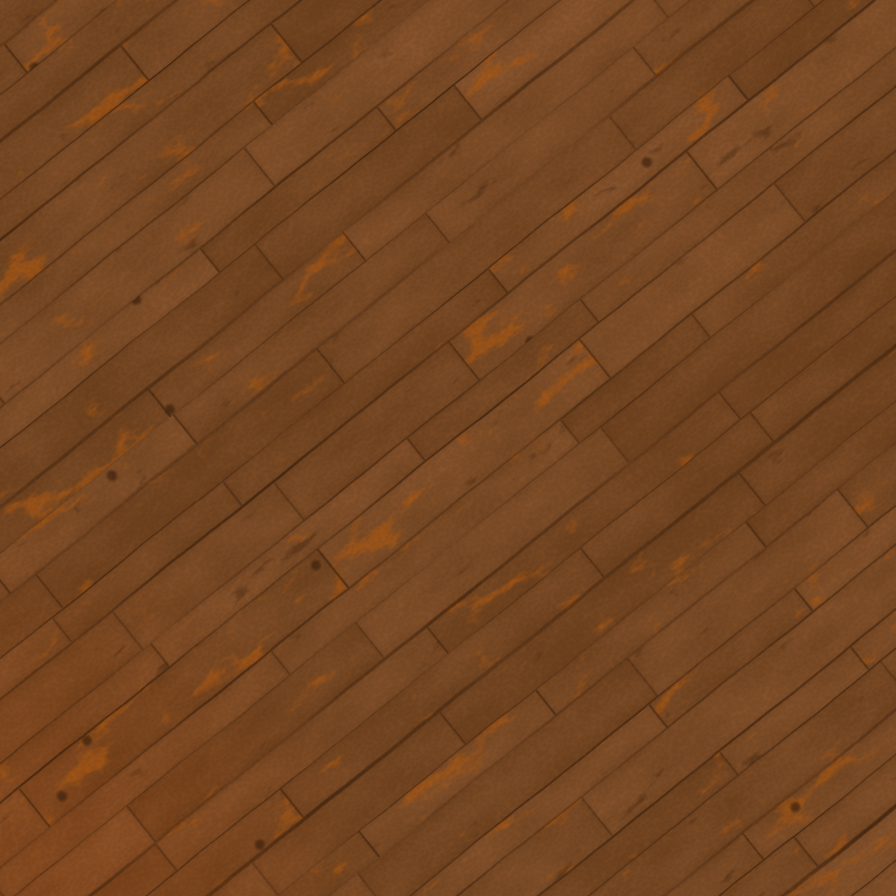
Reproduce this texture procedurally as a WebGL 2 fragment shader.

```glsl
#version 300 es
precision highp float;

#define ANGLE 0.675
#define BOARD_WIDTH 0.0445
#define BOARD_LENGTH 0.34
#define JOINT_JITTER 0.65
#define SEAM_WIDTH 0.0011
#define SEAM_DEPTH 0.62
#define RUST_LEVEL 0.60
#define SMUDGE_LEVEL 0.66
#define GRAIN 0.045

uniform vec2 u_resolution;
out vec4 fragColor;

const vec3 DARK_WOOD = vec3(0.425, 0.252, 0.115);
const vec3 LIGHT_WOOD = vec3(0.520, 0.322, 0.172);
const vec3 RUST = vec3(0.640, 0.335, 0.080);
const vec3 SOOT = vec3(0.240, 0.130, 0.050);

float hash(vec2 p) {
  vec3 q = fract(p.xyx * vec3(0.1031, 0.1030, 0.0973));
  q += dot(q, q.yzx + 33.33);
  return fract((q.x + q.y) * q.z);
}

// Distance to the nearest scattered point
float cellular(vec2 p) {
  vec2 cell = floor(p), f = p - cell;
  float nearest = 2.0;
  for (int y = -1; y <= 1; y++)
    for (int x = -1; x <= 1; x++) {
      vec2 o = vec2(x, y), c = cell + o;
      vec2 d = o + vec2(hash(c), hash(c + 57.3)) - f;
      nearest = min(nearest, dot(d, d));
    }
  return sqrt(nearest);
}

float mottling(vec2 p) {
  float sum = 0.0, weight = 0.5;
  for (int i = 0; i < 4; i++) {
    sum += weight * cellular(p);
    p = mat2(1.6, 1.2, -1.2, 1.6) * p + 7.7;
    weight *= 0.5;
  }
  return sum / 0.9375;
}

float waves(vec2 p) {
  return (sin(p.x + 1.7 * sin(p.y)) + 0.6 * sin(2.3 * p.y - 1.4 * p.x + 1.0)
    + 0.4 * sin(4.1 * p.x + 3.3 * p.y)) / 2.0;
}

float jointAt(float row, float index) {
  return index + JOINT_JITTER * hash(vec2(index + 40.0, row + 90.0));
}

// Soft-edged line that stays visible at any size
float line(float d, float halfWidth, float pixel) {
  float soft = max(pixel, 0.0012);
  return 1.0 - smoothstep(halfWidth - 0.5 * soft, halfWidth + soft, d);
}

void main() {
  float size = min(u_resolution.x, u_resolution.y);
  float pixel = 1.0 / size;
  vec2 p = gl_FragCoord.xy / size;

  // Along and across the boards, with slightly uneven rows
  vec2 axis = vec2(cos(ANGLE), sin(ANGLE));
  vec2 b = vec2(dot(p, axis), dot(p, vec2(-axis.y, axis.x)));
  float across = b.y + 0.0009 * waves(b * vec2(24.0, 9.0));
  float v = across / BOARD_WIDTH + 0.14 * sin(across * 63.0) + 0.3;
  float row = floor(v);

  // Staggered boards of varied length
  float u = b.x / BOARD_LENGTH + hash(vec2(row + 60.0, 3.0));
  float index = floor(u);
  if (u < jointAt(row, index)) index -= 1.0;
  float start = jointAt(row, index), end = jointAt(row, index + 1.0);
  vec2 id = vec2(index + 30.0, row + 70.0);
  float tone = hash(id + 11.0), wear = hash(id + 23.0);
  vec2 local = b + vec2(tone, wear) * 19.0;

  // Wood tone and broad shading
  float blotch = mottling(local * vec2(9.0, 22.0));
  float corner = 1.0 - smoothstep(0.05, 0.5, length(p));
  float shade = 0.2 + 0.6 * tone + 0.9 * (blotch - 0.5) + 0.12 * waves(p * 5.0);
  vec3 color = mix(DARK_WOOD, LIGHT_WOOD, clamp(shade, 0.0, 1.0));
  color += corner * vec3(0.025, -0.015, -0.03);

  // Rust-coloured wear, heavier on some boards and toward one edge
  float side = (fract(v) - 0.5) * (tone > 0.5 ? 1.0 : -1.0);
  float rust = mottling(local * vec2(13.0, 30.0) + 5.0)
    + 0.26 * (wear - 0.55) + 0.09 * side + 0.06 * corner
    + 0.05 * waves(local * vec2(17.0, 30.0));
  color = mix(color, RUST, 0.72 * smoothstep(RUST_LEVEL, RUST_LEVEL + 0.2, rust));

  // Dark smudges and rare knots
  float smudge = mottling(local * vec2(15.0, 38.0) + 31.0) + 0.1 * (tone - 0.5);
  color = mix(color, SOOT, 0.4 * smoothstep(SMUDGE_LEVEL, SMUDGE_LEVEL + 0.2, smudge));
  float knot = 1.0 - smoothstep(0.015, 0.05, cellular(p * 6.0 + 2.0));
  color = mix(color, SOOT, 0.7 * knot * step(0.72, wear));

  // Seams between rows and joints at board ends, unevenly worn
  float edge = min(fract(v), 1.0 - fract(v)) * BOARD_WIDTH;
  float butt = min(u - start, end - u) * BOARD_LENGTH;
  float seamId = floor(v + 0.5);
  float strength = 0.35 + 0.45 * hash(vec2(seamId + 80.0, 7.0))
    + 0.3 * waves(vec2(b.x * 9.0 + seamId * 2.7, seamId));
  float seam = line(edge, SEAM_WIDTH, pixel) * clamp(strength, 0.15, 1.0);
  float joint = line(butt, SEAM_WIDTH, pixel) * (0.4 + 0.4 * wear);
  float halo = 0.14 * exp(-min(edge, butt) / 0.004);
  color = mix(color, SOOT, max(max(seam, joint) * SEAM_DEPTH * 1.3, halo));

  // Fine grain
  color *= 1.0 + GRAIN * 2.0 * (cellular(b * vec2(170.0, 260.0)) - 0.5);
  fragColor = vec4(clamp(color, 0.0, 1.0), 1.0);
}
```
